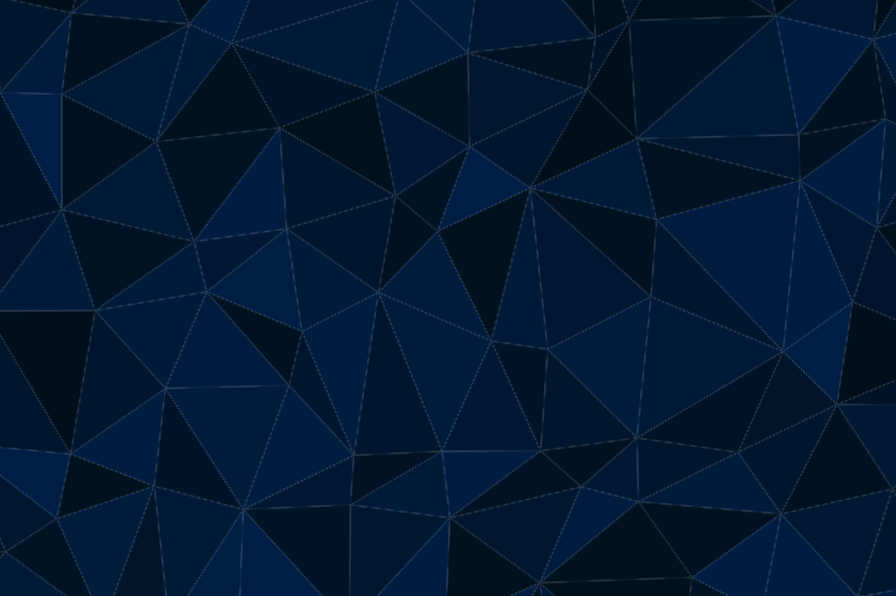
This background is drawn by a WebGL 1 fragment shader. Its source:

```glsl
precision highp float;

uniform vec2 u_resolution;

const float ROWS = 6.0;
const float JITTER = 0.78;
const float LINE_WIDTH = 0.0176;
const vec3 DARK_NAVY = vec3(0.0, 0.058, 0.098);
const vec3 DEEP_BLUE = vec3(0.0, 0.117, 0.268);
const vec3 LINE_GLOW = vec3(0.15, 0.135, 0.13);

float hash(vec2 cell, float seed) {
    return fract(sin(dot(cell, vec2(127.1, 311.7)) + seed * 74.7) * 4375.85);
}

float cross2(vec2 a, vec2 b) {
    return a.x * b.y - a.y * b.x;
}

// Scattered mesh vertex: one jittered point per grid cell
vec2 meshPoint(vec2 cell) {
    vec2 offset = vec2(hash(cell, 1.0), hash(cell, 2.0)) - 0.5;
    return cell + offset * JITTER;
}

// Signed distance to the line through a and b, positive on its left
float leftOf(vec2 p, vec2 a, vec2 b) {
    return cross2(normalize(b - a), p - a);
}

// Thin line broken into dashes that lengthen near the axes
float dashedLine(vec2 p, vec2 a, vec2 b, float width) {
    vec2 ab = b - a;
    float t = clamp(dot(p - a, ab) / dot(ab, ab), 0.0, 1.0);
    float stroke = 1.0 - smoothstep(0.0, width, length(p - a - ab * t));
    vec2 run = abs(ab);
    float slope = min(run.x, run.y) / max(run.x, run.y);
    float along = run.x > run.y ? p.x : p.y;
    float wave = cos(6.2832 * along * slope / width);
    return stroke * mix(0.3, 1.0, smoothstep(-0.7, 0.4, wave));
}

// Adds one counter-clockwise facet to the weighted colour and the line layer
void addFacet(vec2 p, vec2 a, vec2 b, vec2 c, float shade, float pixel,
              inout vec4 fill, inout float lines) {
    float inset = min(leftOf(p, a, b), min(leftOf(p, b, c), leftOf(p, c, a)));
    float cover = clamp(0.5 + inset / pixel, 0.0, 1.0);
    fill += cover * vec4(mix(DARK_NAVY, DEEP_BLUE, shade), 1.0);
    lines = max(lines, dashedLine(p, a, b, LINE_WIDTH));
    lines = max(lines, dashedLine(p, b, c, LINE_WIDTH));
    lines = max(lines, dashedLine(p, c, a, LINE_WIDTH));
}

// True when diagonal a-c gives the better split: angles at b and d sum below pi
bool splitsAlongAC(vec2 a, vec2 b, vec2 c, vec2 d) {
    float sinB = cross2(c - b, a - b);
    float cosB = dot(c - b, a - b);
    float sinD = cross2(a - d, c - d);
    float cosD = dot(a - d, c - d);
    return sinB * cosD + cosB * sinD >= 0.0;
}

void main() {
    float pixel = ROWS / u_resolution.y;
    vec2 p = gl_FragCoord.xy * pixel + vec2(3.3, 7.2);
    vec2 home = floor(p);
    vec4 fill = vec4(0.0);
    float lines = 0.0;

    // Each jittered quad near the fragment becomes two facets
    for (int j = -1; j <= 1; j++) {
        for (int i = -1; i <= 1; i++) {
            vec2 cell = home + vec2(float(i), float(j));
            vec2 a = meshPoint(cell);
            vec2 b = meshPoint(cell + vec2(1.0, 0.0));
            vec2 c = meshPoint(cell + vec2(1.0, 1.0));
            vec2 d = meshPoint(cell + vec2(0.0, 1.0));
            float shade1 = hash(cell, 3.0);
            float shade2 = fract(shade1 + 0.25 + 0.5 * hash(cell, 4.0));
            if (splitsAlongAC(a, b, c, d)) {
                addFacet(p, a, b, c, shade1, pixel, fill, lines);
                addFacet(p, a, c, d, shade2, pixel, fill, lines);
            } else {
                addFacet(p, a, b, d, shade1, pixel, fill, lines);
                addFacet(p, b, c, d, shade2, pixel, fill, lines);
            }
        }
    }

    vec3 colour = fill.rgb / max(fill.a, 0.001) + LINE_GLOW * lines;
    gl_FragColor = vec4(colour, 1.0);
}
```
